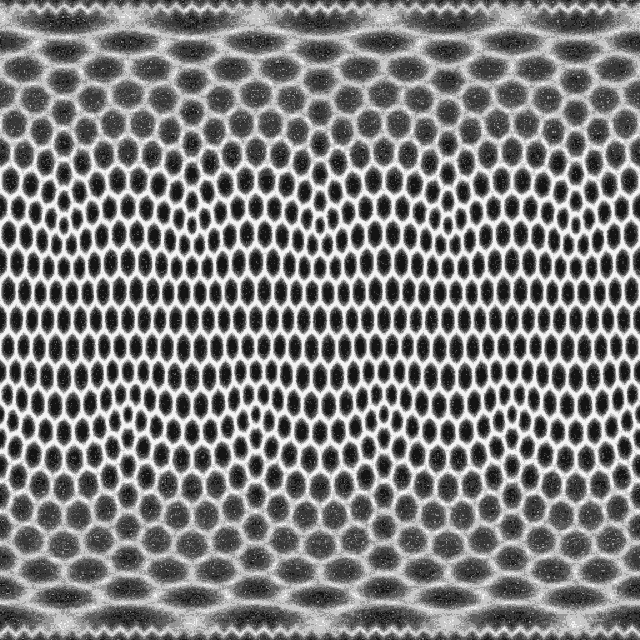
This pattern is drawn by a WebGL 1 fragment shader. Its source:

```glsl
precision highp float;
// A geodesic sphere of hexagons and twelve pentagons, unrolled by longitude and latitude.
// Each ray is folded onto an icosahedron face, projected onto a triangular lattice,
// and its distance to the cell wall is shaded in six grainy grey tones.
uniform vec2 u_resolution;

const float PI = 3.14159265;
const float APEX = 0.76393;     // face centre to corner, on the tangent plane
const float SPACING = 0.16539;  // one eighth of a face edge

float hash(vec2 p) {
  vec3 a = fract(vec3(p.xyx) * 0.1031);
  a += dot(a, a.yzx + 33.33);
  return fract((a.x + a.y) * a.z);
}

float valueNoise(vec2 p) {
  vec2 i = floor(p), f = fract(p);
  f = f * f * (3.0 - 2.0 * f);
  return mix(mix(hash(i), hash(i + vec2(1.0, 0.0)), f.x),
             mix(hash(i + vec2(0.0, 1.0)), hash(i + 1.0), f.x), f.y);
}

vec3 direction(float lon, float lat) {
  return vec3(cos(lat) * sin(lon), sin(lat), cos(lat) * cos(lon));
}

// Keeps the face nearest to the ray, with the lattice position on it
void tryFace(vec3 ray, float lon, float lat, float up, inout float facing, inout vec2 pos) {
  vec3 normal = direction(lon, lat);
  float d = dot(ray, normal);
  if (d > facing) {
    vec3 east = vec3(cos(lon), 0.0, -sin(lon));
    vec3 north = cross(normal, east);
    facing = d;
    pos = (vec2(dot(ray, east), up * dot(ray, north)) / d - vec2(0.0, APEX)) / SPACING;
  }
}

// Offset from the nearest lattice point
vec2 cellOffset(vec2 p) {
  vec2 s = vec2(1.0, 1.7320508);
  vec2 a = mod(p + 0.5 * s, s) - 0.5 * s;
  vec2 b = mod(p, s) - 0.5 * s;
  return dot(a, a) < dot(b, b) ? a : b;
}

float toneStep(float level, float edge) {
  return smoothstep(edge - 0.12, edge + 0.12, level);
}

// Six grey tones with softened steps
float greyRamp(float level) {
  return 0.08 + 0.14 * toneStep(level, 0.5) + 0.14 * toneStep(level, 1.5)
       + 0.22 * toneStep(level, 2.5) + 0.20 * toneStep(level, 3.5)
       + 0.17 * toneStep(level, 4.5);
}

void main() {
  vec2 uv = gl_FragCoord.xy / u_resolution;

  // Latitude, with a zigzag close to both poles
  float poleGap = min(uv.y, 1.0 - uv.y);
  float zigzag = abs(fract(uv.x * 40.0) - 0.5) * 4.0 - 1.0;
  float shift = (0.005 + 0.005 * zigzag) * (1.0 - smoothstep(0.02, 0.05, poleGap));
  float lat = (uv.y - 0.5) * PI;
  lat -= sign(lat) * PI * shift;

  // Fivefold longitude, mirrored into one half sector
  float halfSector = PI / 5.0;
  float lon = abs(mod((uv.x - 0.5) * 2.0 * PI + halfSector, 2.0 * halfSector) - halfSector);
  vec3 ray = direction(lon, lat);

  float facing = -1.0;
  vec2 pos = vec2(0.0);
  tryFace(ray, halfSector, 0.91844, 1.0, facing, pos);
  tryFace(ray, halfSector, 0.18871, -1.0, facing, pos);
  tryFace(ray, 0.0, -0.18871, 1.0, facing, pos);
  tryFace(ray, 0.0, -0.91844, -1.0, facing, pos);

  // Rounded distance from the wall, scaled by cell size
  vec2 offset = abs(cellOffset(pos));
  float hexRadius = max(offset.x, dot(offset, vec2(0.5, 0.8660254)));
  float radius = length(offset);
  float cellScale = pow(facing, 1.5);
  float wall = (0.5 - mix(hexRadius, radius, 0.6)) * cellScale;
  float rise = 0.112 - wall;
  float level = clamp(2.5 + rise * (rise > 0.0 ? 27.0 : 15.0), 0.0, 5.0);

  // Contrast fades to the poles; joints and large cells are greyer
  float polar = smoothstep(0.45, 1.1, abs(lat));
  float core = smoothstep(0.16, 0.26, wall);
  level = 2.5 + (level - 2.5) * mix(1.3, 0.72, polar);
  level -= 10.0 * (radius - hexRadius) * (1.0 - smoothstep(0.03, 0.09, wall));
  level += 0.6 * core * smoothstep(0.85, 1.0, cellScale);

  // Grain, sparse specks in the cores and short slanted streaks
  vec2 grainCell = floor(uv * 512.0);
  level += hash(grainCell) - 0.5;
  level += 1.4 * core * step(0.92, hash(grainCell + 71.0));
  level += 0.6 * (valueNoise(vec2(uv.x * 90.0 - uv.y * 60.0, uv.y * 260.0)) - 0.5);

  gl_FragColor = vec4(vec3(greyRamp(level)), 1.0);
}
```
